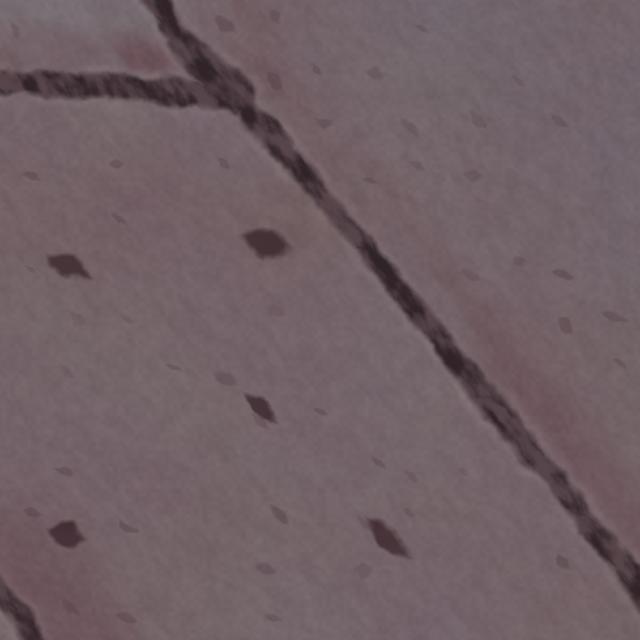
A Shadertoy shader for this texture:

```glsl
// Worn mauve paving slabs with dark diagonal joints and scattered pits
float hash(vec2 p) {
    vec3 q = fract(vec3(p.xyx) * 0.1031);
    q += dot(q, q.yzx + 33.33);
    return fract((q.x + q.y) * q.z);
}

float noise(vec2 p) {
    vec2 i = floor(p), f = fract(p);
    f = f * f * (3.0 - 2.0 * f);
    return mix(mix(hash(i), hash(i + vec2(1, 0)), f.x),
               mix(hash(i + vec2(0, 1)), hash(i + vec2(1, 1)), f.x), f.y);
}

float fbm(vec2 p) {
    float sum = 0.0, gain = 0.5;
    for (int i = 0; i < 4; i++) {
        sum += gain * noise(p);
        p = mat2(1.6, 1.2, -1.2, 1.6) * p + 7.3;
        gain *= 0.5;
    }
    return sum / 0.9375;
}

float segment(vec2 p, vec2 a, vec2 b) {
    vec2 d = b - a;
    return length(p - a - d * clamp(dot(p - a, d) / dot(d, d), 0.0, 1.0));
}

// Signed distance to the edge of the joints, negative inside
float jointDistance(vec2 p) {
    float d = segment(p, vec2(0.22, 1.03), vec2(0.29, 0.93)) - 0.019;
    d = min(d, segment(p, vec2(0.29, 0.93), vec2(0.37, 0.85)) - 0.027);
    d = min(d, segment(p, vec2(-0.05, 0.878), vec2(0.18, 0.863)) - 0.019);
    d = min(d, segment(p, vec2(0.18, 0.863), vec2(0.36, 0.85)) - 0.022);
    d = min(d, segment(p, vec2(0.37, 0.85), vec2(0.573, 0.61)) - 0.016);
    d = min(d, segment(p, vec2(0.573, 0.61), vec2(1.05, 0.02)) - 0.018);
    return min(d, segment(p, vec2(-0.05, 0.16), vec2(0.09, -0.05)) - 0.015);
}

// Positive on the upper right slab
float slabSide(vec2 p) {
    return dot(p - vec2(0.573, 0.61), vec2(0.78, 0.63));
}

// Slanted pits, one at most per cell, kept clear of the joints
float pits(vec2 p, float cells, float chance, float size, float seed) {
    vec2 cell = floor(p * cells), id = cell + seed;
    vec2 jitter = vec2(hash(id + 3.1), hash(id + 8.7));
    vec2 centre = (cell + 0.3 + 0.4 * jitter) / cells;
    float angle = mix(-0.95, -0.25, hash(id + 15.2));
    vec2 axis = vec2(cos(angle), sin(angle)), d = p - centre;
    vec2 q = vec2(dot(d, axis), dot(d, vec2(-axis.y, axis.x)));
    float r = size * mix(0.65, 1.1, hash(id + 21.4));
    q = abs(q) / (r * vec2(1.0, mix(0.35, 0.6, hash(id + 30.8))));
    float shape = mix(length(q), q.x + q.y, 0.5);
    float present = step(hash(id + 41.6), chance) * step(0.03, jointDistance(centre));
    return present * (1.0 - smoothstep(0.65, 1.2, shape));
}

void mainImage(out vec4 fragColor, in vec2 fragCoord) {
    vec2 uv = fragCoord / iResolution.xy;
    vec2 along = vec2(dot(uv, vec2(0.63, -0.78)), dot(uv, vec2(0.78, 0.63)));

    // Ragged outlines
    vec2 ragged = vec2(fbm(uv * 26.0), fbm(uv * 26.0 + 40.0)) - 0.5;
    vec2 p = uv + 0.022 * ragged;
    float joint = jointDistance(p);
    float side = slabSide(uv);

    // Broad stone tints: rosy patches, cool grey upper right
    vec3 col = vec3(0.452, 0.387, 0.405);
    float cloud = fbm(uv * 4.5 + 2.0);
    col += (cloud - 0.5) * vec3(0.015, 0.045, 0.04);
    col += vec3(-0.008, 0.006, 0.012) * smoothstep(0.05, 0.35, side);
    col.b += 0.035 * (fbm(uv * 6.0 + 17.0) - 0.5);

    // Rosy bands beside the joints, pale worn corner at the top left
    float band = smoothstep(0.0, 0.05, side) * (1.0 - smoothstep(0.06, 0.13, side));
    float corner = 1.0 - smoothstep(0.1, 0.27, dot(uv, vec2(0.8, 0.6)));
    float topSlab = smoothstep(0.87, 0.9, uv.y) * (1.0 - smoothstep(0.24, 0.32, uv.x));
    float rosy = max(max(band * 0.75, corner * 0.85), topSlab);
    col = mix(col, vec3(0.42, 0.325, 0.348), rosy * smoothstep(0.25, 0.65, fbm(along * vec2(5, 16))));
    float pale = topSlab * smoothstep(0.93, 0.985, uv.y + 0.05 * (cloud - 0.5));
    col = mix(col, vec3(0.465, 0.43, 0.45), pale * 0.85);

    // Soft grain drawn out along the slant
    col += 0.045 * (fbm(along * vec2(38, 75)) - 0.5);
    col += 0.022 * (noise(uv * 150.0) - 0.5);

    // Large pits on the lower slab, faint specks everywhere
    float large = pits(p, 4.0, 0.5, 0.047, 5.0) * (1.0 - smoothstep(-0.04, 0.0, side));
    float specks = pits(p, 13.0, 0.3, 0.019, 60.0);
    specks *= mix(0.12, 0.5, noise(uv * 9.0));
    col = mix(col, vec3(0.33, 0.25, 0.275), specks);
    col = mix(col, vec3(0.255, 0.178, 0.2) + 0.05 * ragged.x, large * 0.93);

    // Pale rim, then the dark mottled joint
    float rim = smoothstep(0.0, 0.007, joint) * (1.0 - smoothstep(0.007, 0.018, joint));
    col += 0.035 * rim * noise(uv * 34.0);
    float grit = fbm(along * vec2(28, 60) + 11.0);
    vec3 jointColor = mix(vec3(0.19, 0.14, 0.16), vec3(0.34, 0.27, 0.29), smoothstep(0.25, 0.75, grit));
    col = mix(col, jointColor, 1.0 - smoothstep(-0.008, 0.005, joint));

    fragColor = vec4(col, 1.0);
}
```
